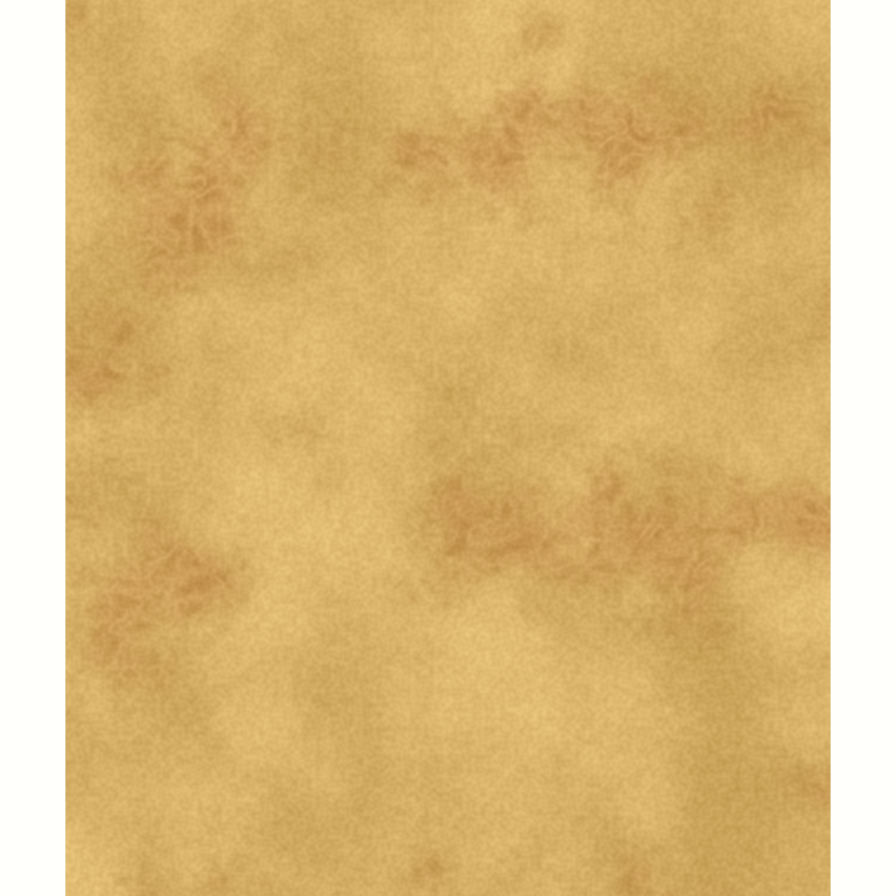
Reproduce this texture procedurally as a WebGL 1 fragment shader.

```glsl
precision highp float;
// A sheet of mottled golden parchment between two white side margins.
// Layered gradient noise makes soft clouds and rusty stains; creased ridges
// roughen the stains and a fine grain covers the whole sheet.

#define MARGIN 0.073
#define CLOUD_SCALE 4.2
#define STAIN_SCALE 4.6
#define STAIN_AMOUNT 0.78
#define CREASE_SCALE 42.0
#define CREASE_AMOUNT 0.055
#define GRAIN_SCALE 190.0
#define GRAIN_AMOUNT 0.075

uniform vec2 u_resolution;

const vec3 PAPER_WHITE = vec3(1.0, 1.0, 0.99);
const vec3 LIGHT_GOLD = vec3(0.890, 0.750, 0.460);
const vec3 DARK_OCHRE = vec3(0.790, 0.640, 0.350);
const vec3 RUST = vec3(0.760, 0.560, 0.300);

// Random unit vector for a lattice point
vec2 gradientAt(vec2 cell) {
  vec3 p = fract(cell.xyx * vec3(0.1031, 0.1030, 0.0973));
  p += dot(p, p.yzx + 33.33);
  float angle = 6.28318 * fract((p.x + p.y) * p.z);
  return vec2(cos(angle), sin(angle));
}

float gradientNoise(vec2 p) {
  vec2 cell = floor(p);
  vec2 f = p - cell;
  vec2 w = f * f * f * (f * (f * 6.0 - 15.0) + 10.0);
  vec2 e = vec2(1.0, 0.0);
  float a = dot(gradientAt(cell), f);
  float b = dot(gradientAt(cell + e.xy), f - e.xy);
  float c = dot(gradientAt(cell + e.yx), f - e.yx);
  float d = dot(gradientAt(cell + e.xx), f - e.xx);
  return mix(mix(a, b, w.x), mix(c, d, w.x), w.y);
}

// Sum of octaves, each turned to hide the lattice
float fbm(vec2 p) {
  mat2 turn = mat2(0.8, 0.6, -0.6, 0.8);
  float sum = 0.0;
  float amplitude = 0.5;
  for (int i = 0; i < 6; i++) {
    sum += amplitude * gradientNoise(p);
    p = turn * p * 2.03 + 17.3;
    amplitude *= 0.56;
  }
  return sum;
}

vec3 parchment(vec2 uv) {
  // Soft clouds from ochre to light gold
  float cloud = fbm(uv * CLOUD_SCALE + 7.1);
  vec3 color = mix(DARK_OCHRE, LIGHT_GOLD, smoothstep(-0.38, 0.36, cloud));

  // Rusty stains with ragged borders
  vec2 warp = 0.035 * vec2(fbm(uv * 9.0 + 31.0), fbm(uv * 9.0 + 58.0));
  float stain = fbm((uv + warp) * STAIN_SCALE + 43.7);
  float stainMask = smoothstep(-0.02, 0.38, stain - 0.25 * cloud);
  color = mix(color, RUST, STAIN_AMOUNT * stainMask);

  // Small creases, strongest inside the stains
  vec2 bend = vec2(gradientNoise(uv * 25.0), gradientNoise(uv * 25.0 + 9.0));
  float ridge = 1.0 - 2.5 * abs(gradientNoise(uv * CREASE_SCALE + bend));
  float crease = (ridge - 0.45) * (0.15 + stainMask);

  // Fine paper grain in two sizes
  float grain = 0.65 * gradientNoise(uv * GRAIN_SCALE)
              + 0.45 * gradientNoise(uv.yx * GRAIN_SCALE * 0.47 + 5.0);
  float relief = CREASE_AMOUNT * crease + GRAIN_AMOUNT * grain;
  return color + relief * vec3(0.95, 1.0, 1.05);
}

void main() {
  vec2 uv = gl_FragCoord.xy / u_resolution;
  float edgeWidth = max(0.0012, 1.0 / u_resolution.x);
  float inset = min(uv.x, 1.0 - uv.x) - MARGIN;
  float sheet = smoothstep(-edgeWidth, edgeWidth, inset);
  gl_FragColor = vec4(mix(PAPER_WHITE, parchment(uv), sheet), 1.0);
}
```
